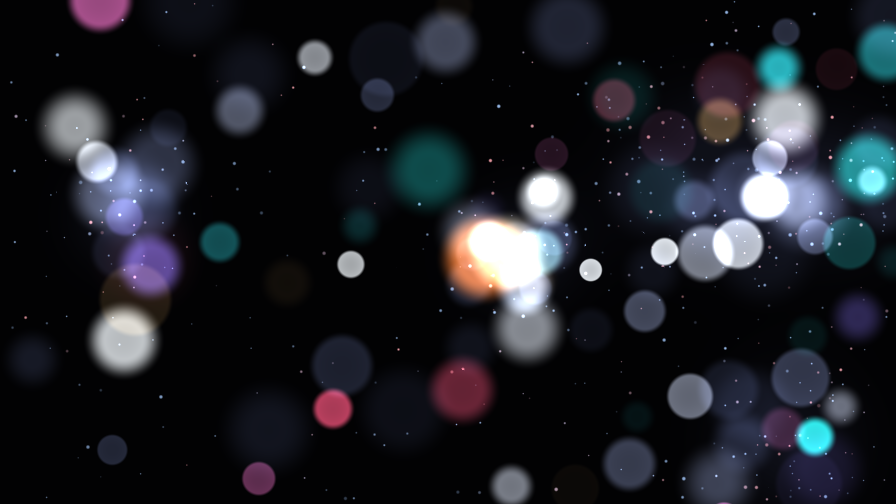
A Shadertoy shader for this background:

```glsl
#define DISC_COUNT 112
#define DISC_RADIUS vec2(0.026, 0.074)
#define DISC_LIGHT vec2(0.08, 1.0)
#define LIGHT_CURVE 2.6
#define EDGE_BLUR vec2(0.09, 0.75)
#define PALE_SHARE 0.66
#define SPARK_RADIUS vec2(0.0008, 0.0034)
#define SPARK_CHANCE vec2(0.035, 0.34)
#define BURST_CENTRE vec2(0.56, 0.50)
#define NIGHT vec3(0.006, 0.006, 0.011)
#define HAZE vec3(0.050, 0.055, 0.085)

// Cluster centres as fractions of the canvas, with their spread
const vec3 clusters[5] = vec3[5](
    vec3(0.14, 0.57, 0.11), vec3(0.58, 0.50, 0.12), vec3(0.78, 0.66, 0.16),
    vec3(0.94, 0.63, 0.15), vec3(0.88, 0.12, 0.15));

const vec3 tints[6] = vec3[6](
    vec3(1.00, 0.34, 0.50), vec3(0.16, 0.92, 0.90), vec3(0.80, 0.38, 0.66),
    vec3(0.18, 0.82, 0.86), vec3(0.42, 0.36, 0.76), vec3(0.52, 0.40, 0.22));

vec4 hash4(vec2 p) {
    vec4 q = fract(p.xyxy * vec4(0.1031, 0.1030, 0.0973, 0.1099));
    q += dot(q, q.wzxy + 33.33);
    return fract((q.xxyz + q.yzzw) * q.zywx);
}

// Out-of-focus light: flat disc with a faintly brighter rim
float disc(vec2 p, vec2 centre, float radius, float blur) {
    float d = length(p - centre) / radius;
    float body = 1.0 - smoothstep(1.0 - blur, 1.0 + blur, d);
    return body * (0.88 + 0.12 * min(d * d, 1.0));
}

float clusterDensity(vec2 p, vec2 canvas) {
    float density = 0.0;
    for (int i = 0; i < 5; i++) {
        vec2 offset = (p - clusters[i].xy * canvas) / (1.2 * clusters[i].z);
        density += exp(-dot(offset, offset));
    }
    return min(density, 1.0);
}

vec3 discTint(float hue, float light) {
    vec3 pale = mix(vec3(0.57, 0.66, 1.0), vec3(0.88, 0.90, 0.91), smoothstep(0.0, 0.8, light));
    float pick = (hue - PALE_SHARE) / (1.0 - PALE_SHARE);
    return pick < 0.0 ? pale : tints[min(int(pick * 6.0), 5)];
}

// Evenly spread discs, two in five drawn into a cluster
vec3 bokeh(vec2 p, vec2 canvas) {
    vec3 sum = vec3(0.0);
    for (int i = 0; i < DISC_COUNT; i++) {
        float n = float(i);
        vec4 rnd = hash4(vec2(n + 3.7, 17.3));
        vec2 spread = fract(vec2(0.7549, 0.5698) * n + 0.31);
        vec2 centre = pow(spread, vec2(0.80, 0.88)) * canvas;
        if (i % 5 < 2) {
            vec3 cluster = clusters[(i / 5 + 2 * (i % 5)) % 5];
            centre = cluster.xy * canvas + (rnd.xy - 0.5) * 2.0 * cluster.z;
        }
        float rank = n / float(DISC_COUNT - 1);
        float light = mix(DISC_LIGHT.x, DISC_LIGHT.y, pow(rank, LIGHT_CURVE));
        float radius = mix(DISC_RADIUS.x, DISC_RADIUS.y, rnd.z) * mix(1.1, 0.85, rank);
        float blur = mix(EDGE_BLUR.x, EDGE_BLUR.y, pow(rnd.w, 1.4));
        float hue = fract(n * 0.618 + 0.12);
        sum += discTint(hue, light) * light * disc(p, centre, radius, blur);
    }
    return sum;
}

// Amber glow with a blown-out core
vec3 burst(vec2 p, vec2 canvas) {
    vec2 centre = BURST_CENTRE * canvas;
    vec3 amber = vec3(0.85, 0.43, 0.17) * disc(p, centre - vec2(0.035, 0.012), 0.072, 0.35);
    vec3 core = vec3(1.0, 0.95, 0.82) * disc(p, centre + vec2(0.012, 0.0), 0.058, 0.50);
    vec3 flare = vec3(0.62, 0.67, 0.75) * disc(p, centre + vec2(0.045, -0.07), 0.045, 0.45);
    vec3 wing = vec3(0.36, 0.52, 0.52) * disc(p, centre + vec2(0.075, 0.0), 0.044, 0.25);
    return amber + core + flare + wing;
}

// Cellular dust: at most one grain per cell, kept clear of its borders
vec3 sparks(vec2 p, float cellSize, float seed, float density) {
    vec2 cell = floor(p / cellSize);
    vec4 place = hash4(cell + seed);
    vec4 look = hash4(cell + seed + 51.7);
    vec2 centre = (cell + 0.25 + 0.5 * place.xy) * cellSize;
    float radius = mix(SPARK_RADIUS.x, SPARK_RADIUS.y, look.x * look.x);
    float pixel = 1.0 / iResolution.y;
    float grain = 1.0 - smoothstep(radius - pixel, radius + pixel, length(p - centre));
    float present = step(place.z, mix(SPARK_CHANCE.x, SPARK_CHANCE.y, density));
    vec3 tint = mix(vec3(0.65, 0.80, 1.0), vec3(1.0, 0.65, 0.68), smoothstep(0.5, 0.9, look.y));
    return tint * grain * present * mix(0.2, 0.9, look.z);
}

void mainImage(out vec4 fragColor, in vec2 fragCoord) {
    vec2 canvas = vec2(iResolution.x / iResolution.y, 1.0);
    vec2 p = fragCoord / iResolution.y;
    float density = clusterDensity(p, canvas);

    vec3 colour = NIGHT + HAZE * density * density;
    colour += bokeh(p, canvas) + burst(p, canvas);
    colour += sparks(p, 0.021, 5.0, density) + sparks(p, 0.037, 83.0, density);
    fragColor = vec4(min(colour, 1.0), 1.0);
}
```
